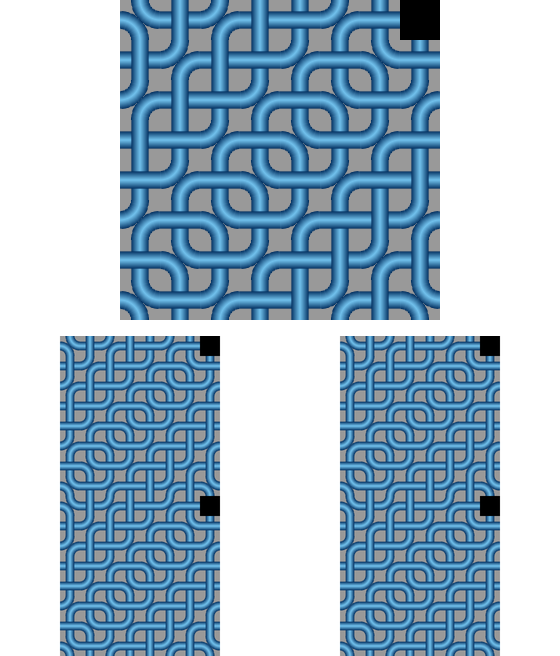
Top: one tile. Bottom: repeated 2 by 2.
Reproduce this pattern procedurally as a Shadertoy shader.

```glsl
const float CELLS = 8.0;            // tiles across and down the square panel
const int   DIAGONAL_PERIOD = 7;    // tile kinds repeat along the diagonals
const float TUBE_RADIUS = 0.215;    // in tile widths
const float BEND_SWELL = 0.008;     // bends are slightly fatter than straights
const float RIPPLE_EDGE = 0.009;    // roughness of the bend outline
const float RIPPLE_SHADE = 0.09;    // strength of the creases across a bend
const float SHADE_POWER = 1.1;
const vec2  EMPTY_TILE = vec2(7.0, 0.0);
const vec3  MARGIN = vec3(1.0);
const vec3  GROUND = vec3(0.6);
const vec3  EMPTY = vec3(0.0);
const vec3  TUBE_LIGHT = vec3(0.44, 0.75, 0.92);
const vec3  TUBE_DARK = vec3(0.01, 0.19, 0.38);

// Soft coverage of a shape from its signed distance
float coverage(float dist, float pixel) {
    return clamp(0.5 - dist / pixel, 0.0, 1.0);
}

// Lay a shaded tube over a colour; offset is measured from the tube's axis
vec3 layTube(vec3 below, float offset, float radius, float crease, float pixel) {
    float across = clamp(abs(offset) / radius, 0.0, 1.0);
    float shade = clamp(pow(across, SHADE_POWER) + crease * across, 0.0, 1.0);
    vec3 tube = mix(TUBE_LIGHT, TUBE_DARK, shade);
    return mix(below, tube, coverage(abs(offset) - radius, pixel));
}

// Layered sines along the angle of a bend
float ripple(float angle) {
    return 0.45 * sin(19.0 * angle + 0.6)
         + 0.35 * sin(34.0 * angle + 2.1)
         + 0.20 * sin(53.0 * angle + 4.0);
}

// Two quarter bends around opposite corners
vec3 bendTile(vec2 p, bool mirrored, float pixel) {
    if (mirrored) p.x = -p.x;
    if (p.x + p.y < 0.0) p = -p;
    vec2 fromCorner = 0.5 - p;
    float wave = ripple(atan(fromCorner.y, fromCorner.x));
    float radius = TUBE_RADIUS + BEND_SWELL + RIPPLE_EDGE * wave;
    return layTube(GROUND, length(fromCorner) - 0.5, radius, RIPPLE_SHADE * wave, pixel);
}

// Two straight tubes, one passing over the other
vec3 crossTile(vec2 p, bool verticalOver, float pixel) {
    vec2 offsets = verticalOver ? p.yx : p;
    vec3 color = layTube(GROUND, offsets.x, TUBE_RADIUS, 0.0, pixel);
    return layTube(color, offsets.y, TUBE_RADIUS, 0.0, pixel);
}

void mainImage(out vec4 fragColor, in vec2 fragCoord) {
    float pixel = CELLS / iResolution.y;
    vec2 centered = (fragCoord - 0.5 * iResolution.xy) * pixel;

    // Tile coordinates, rows counted downwards
    vec2 grid = vec2(centered.x, -centered.y) + 0.5 * CELLS;
    vec2 cell = clamp(floor(grid), 0.0, CELLS - 1.0);
    vec2 p = grid - cell - 0.5;

    // The diagonal decides between bends and a woven crossing
    int diagonal = int(cell.x + cell.y + 0.5);
    int kind = diagonal % DIAGONAL_PERIOD;
    bool isBend = kind == 0 || kind == 2 || kind == 5;
    vec3 color = isBend ? bendTile(p, kind == 0, pixel)
                        : crossTile(p, diagonal % 2 == 1, pixel);

    // Missing tile
    vec2 hole = abs(grid - EMPTY_TILE - 0.5) - 0.5;
    color = mix(color, EMPTY, coverage(max(hole.x, hole.y), pixel));

    // Side margins
    float panel = coverage(abs(centered.x) - 0.5 * CELLS, pixel);
    fragColor = vec4(mix(MARGIN, color, panel), 1.0);
}
```
